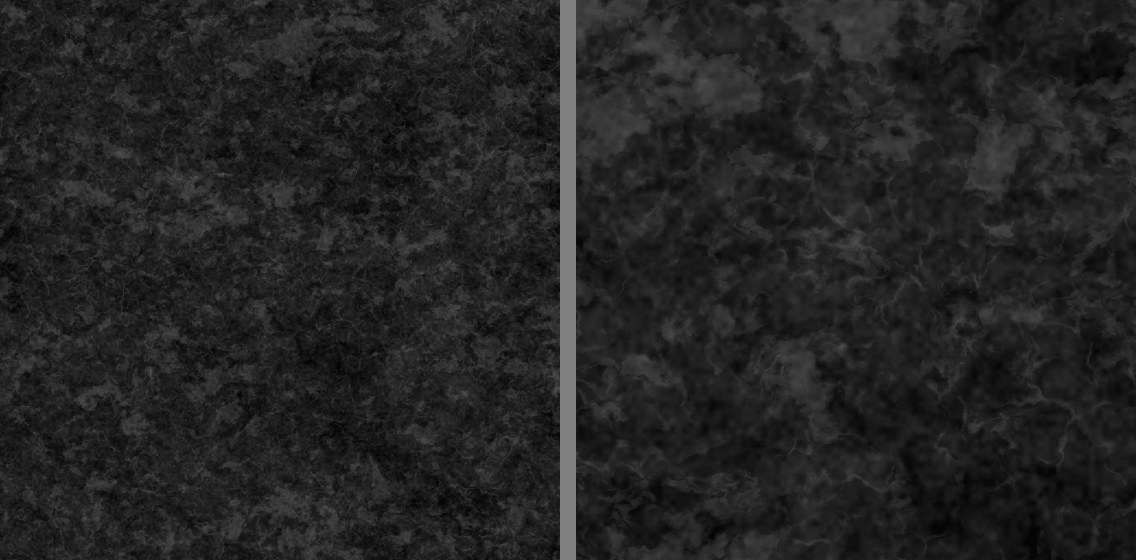
Left, the full canvas; right, a detail of the centre.
This texture is drawn by a Shadertoy shader. Its source:

```glsl
// Black weathered marble: dark cloudy stone with small ragged grey flakes,
// broken hairline veins along warped cellular borders, and gritty fine grain.
// Layered noise supplies the clouds, flakes and warp; cells supply the veins.

#define BASE_TONE 0.113
#define CLOUD_DEPTH 0.07
#define MOTTLE_DEPTH 0.16
#define SHADOW_DEPTH 0.045
#define FLAKE_LIGHT 0.092
#define FLAKE_SCALE vec2(17.0, 23.0)
#define VEIN_LIGHT 0.1
#define VEIN_SCALE 10.0
#define GRAIN_DEPTH 0.105
#define WARP_AMOUNT 0.05

float hash(vec2 p) {
    vec3 q = fract(p.xyx * vec3(0.1031, 0.1030, 0.0973));
    q += dot(q, q.yzx + 33.33);
    return fract((q.x + q.y) * q.z);
}

vec2 hash2(vec2 p) {
    return vec2(hash(p), hash(p + 71.7));
}

float valueNoise(vec2 p) {
    vec2 i = floor(p), f = fract(p);
    f = f * f * (3.0 - 2.0 * f);
    return mix(mix(hash(i), hash(i + vec2(1, 0)), f.x),
               mix(hash(i + vec2(0, 1)), hash(i + vec2(1, 1)), f.x), f.y);
}

// Layered noise, normalised around 0.5
float layers(vec2 p) {
    float sum = 0.0, weight = 0.5, total = 0.0;
    for (int i = 0; i < 5; i++) {
        sum += weight * valueNoise(p);
        total += weight;
        weight *= 0.6;
        p = mat2(1.6, 1.2, -1.2, 1.6) * p + 17.3;
    }
    return sum / total;
}

// Gap between the two nearest cell centres: zero on cell borders
float cellBorder(vec2 p) {
    vec2 cell = floor(p), f = fract(p);
    float nearest = 8.0, second = 8.0;
    for (int y = -1; y <= 1; y++)
    for (int x = -1; x <= 1; x++) {
        vec2 offset = vec2(x, y);
        float d = length(offset + hash2(cell + offset) - f);
        second = min(second, max(nearest, d));
        nearest = min(nearest, d);
    }
    return second - nearest;
}

// Three sizes of vein, each fading in and out along its length
float veins(vec2 p, vec2 warped) {
    float light = 0.0, scale = VEIN_SCALE, width = 0.07, strength = 1.0;
    for (int i = 0; i < 3; i++) {
        float line = 1.0 - smoothstep(0.0, width, cellBorder(warped * scale + 5.0));
        float presence = smoothstep(0.43, 0.62, layers(p * scale * 1.3 + 31.0 * float(i + 1)));
        light = max(light, strength * line * presence);
        scale *= 2.1;
        width *= 1.7;
        strength *= 0.85;
    }
    return light;
}

void mainImage(out vec4 fragColor, in vec2 fragCoord) {
    vec2 p = fragCoord / iResolution.y + 3.0;

    // Coarse and fine warp make the borders ragged
    vec2 coarse = vec2(layers(p * 10.0), layers(p * 10.0 + 40.0)) - 0.5;
    vec2 fine = vec2(layers(p * 60.0 + 9.0), layers(p * 60.0 + 63.0)) - 0.5;
    vec2 warped = p + WARP_AMOUNT * coarse + 0.4 * WARP_AMOUNT * fine;

    // Cloudy ground with slightly horizontal mottling
    float cloud = layers(p * vec2(5.0, 6.5) + 12.0) - 0.5;
    float mottle = layers(warped * vec2(44.0, 58.0)) - 0.5;
    float shadow = smoothstep(0.52, 0.74, layers(warped * vec2(7.0, 8.0) + 80.0));
    float tone = BASE_TONE + CLOUD_DEPTH * cloud + MOTTLE_DEPTH * mottle;
    tone -= SHADOW_DEPTH * shadow;

    // Grey flakes, large and small, eroded by fine pitting
    float pitting = layers(p * 100.0 + 27.0);
    float erosion = 0.3 * (pitting - 0.5);
    float large = layers(warped * FLAKE_SCALE + 50.0) + 0.25 * cloud + erosion;
    float small = layers(warped * FLAKE_SCALE * 2.1 + 95.0) + 0.3 * cloud + erosion;
    float flake = max(smoothstep(0.6, 0.73, large), 0.9 * smoothstep(0.62, 0.73, small));
    float vein = veins(p, warped) * clamp(0.6 + 2.4 * (pitting - 0.45), 0.1, 1.3);
    tone += max(FLAKE_LIGHT * flake, VEIN_LIGHT * vein) + 0.03 * flake * vein;

    // Fine grain
    float grain = 0.65 * valueNoise(p * 256.0) + 0.35 * valueNoise(p * vec2(110.0, 150.0)) - 0.5;
    tone += GRAIN_DEPTH * grain;

    fragColor = vec4(vec3(clamp(tone, 0.02, 0.36)), 1.0);
}
```
